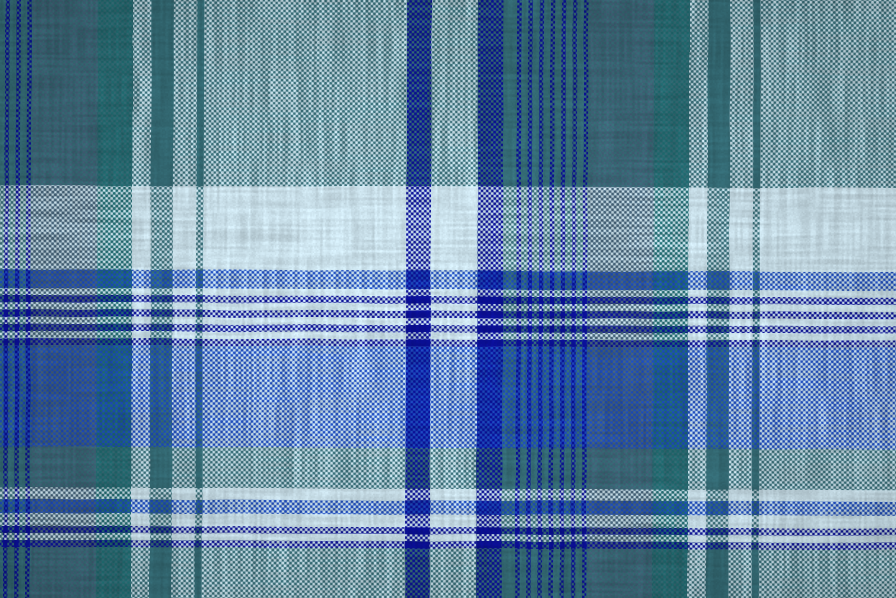
This texture is drawn by a WebGL 2 fragment shader. Its source:

```glsl
#version 300 es
precision highp float;
// Woven madras plaid: white, teal, blue and navy threads crossing in a plain weave.
uniform vec2 u_resolution;
out vec4 fragColor;

const float PI = 3.14159265;
const float UNITS = 768.0;        // cloth units across the canvas width
const float WARP_REPEAT = 477.0;  // width of one set of upright stripes
const float WEFT_REPEAT = 513.0;  // height of one set of level stripes
const float THREAD = 2.2;         // thread pitch

const vec3 WHITE = vec3(0.80, 0.89, 0.93);
const vec3 TEAL  = vec3(0.21, 0.43, 0.47);
const vec3 SLATE = vec3(0.26, 0.38, 0.47);
const vec3 SEA   = vec3(0.12, 0.42, 0.44);
const vec3 BLUE  = vec3(0.11, 0.29, 0.74);
const vec3 NAVY  = vec3(0.04, 0.06, 0.59);

float hash(vec2 p) {
  p = fract(p * vec2(0.1031, 0.1137));
  p += dot(p, p.yx + 33.33);
  return fract((p.x + p.y) * p.x * 17.0);
}

float noise(vec2 p) {
  vec2 i = floor(p), f = fract(p);
  f = f * f * (3.0 - 2.0 * f);
  return mix(mix(hash(i), hash(i + vec2(1, 0)), f.x),
             mix(hash(i + vec2(0, 1)), hash(i + vec2(1, 1)), f.x), f.y);
}

// Lays a soft-edged stripe from a to b over the base colour.
vec3 stripe(vec3 base, vec3 color, float x, float a, float b, float soft) {
  float cover = smoothstep(a - soft, a + soft, x) - smoothstep(b - soft, b + soft, x);
  return mix(base, color, cover);
}

// Lays evenly spaced stripes of equal width.
vec3 pinstripes(vec3 base, vec3 color, float x, float start, float pitch,
                float width, int count, float soft) {
  for (int i = 0; i < count; i++) {
    float a = start + float(i) * pitch;
    base = stripe(base, color, x, a, a + width, soft);
  }
  return base;
}

// Colours of the upright threads, left to right.
vec3 warpColor(float x, float soft) {
  vec3 c = stripe(SEA, WHITE, x, 0.0, 296.0, soft);
  c = stripe(c, TEAL, x, 16.0, 35.0, soft);
  c = stripe(c, TEAL, x, 55.0, 61.0, soft);
  c = stripe(c, NAVY, x, 235.0, 256.0, soft);
  c = stripe(c, NAVY, x, 296.0, 318.0, soft);
  c = stripe(c, TEAL, x, 318.0, 391.0, soft);
  c = pinstripes(c, NAVY, x, 329.5, 9.5, 3.8, 7, soft);
  return stripe(c, SLATE, x, 391.0, 447.0, soft);
}

// Colours of the level threads, top to bottom.
vec3 weftColor(float y, float soft) {
  vec3 c = stripe(TEAL, WHITE, y, 160.0, 297.0, soft);
  c = stripe(c, BLUE, y, 232.0, 248.0, soft);
  c = pinstripes(c, NAVY, y, 254.0, 12.3, 6.2, 4, soft);
  c = stripe(c, BLUE, y, 297.0, 384.0, soft);
  c = stripe(c, WHITE, y, 419.0, 464.0, soft);
  c = stripe(c, BLUE, y, 429.0, 441.0, soft);
  return pinstripes(c, NAVY, y, 452.0, 12.0, 6.0, 2, soft);
}

void main() {
  float pixel = UNITS / u_resolution.x;
  vec2 p = vec2(gl_FragCoord.x, u_resolution.y - gl_FragCoord.y) * pixel;
  vec2 center = 0.5 * u_resolution * pixel;

  // Slight pull and drift of the cloth.
  vec2 q = p + vec2(noise(p * 0.03), noise(p * 0.03 + 40.0)) - 0.5;
  q += vec2(0.004 * (p.y - center.y), -0.003 * (p.x - center.x));

  float soft = max(0.6 * pixel, 0.5);
  vec3 warp = warpColor(mod(q.x - 113.0, WARP_REPEAT), soft);
  vec3 weft = weftColor(mod(q.y, WEFT_REPEAT), soft);

  // Uneven yarn, streaked along each thread.
  float warpSlub = noise(vec2(q.x * 0.45, q.y * 0.025)) - 0.5;
  float weftSlub = noise(vec2(q.x * 0.025, q.y * 0.45) + 70.0) - 0.5;

  // Over-under crossing, faded where threads are finer than the pixels.
  vec2 wave = sin(PI * q / THREAD);
  float detail = 1.0 - smoothstep(0.75, 1.0, pixel / THREAD);
  float weftOver = 0.48 + 0.7 * detail * wave.x * wave.y + 0.22 * (weftSlub - warpSlub);
  vec3 color = mix(warp, weft, clamp(weftOver, 0.03, 0.97));

  // Thread shading, fine grain and a gentle falloff to the corners.
  color *= 0.97 + 0.12 * (warpSlub + weftSlub);
  color *= 1.0 + 0.07 * (noise(q * 0.8 + 11.0) - 0.5);
  vec2 away = (p - center) / center;
  color *= 1.02 - 0.08 * dot(away, away);
  fragColor = vec4(clamp(color, 0.0, 1.0), 1.0);
}
```
